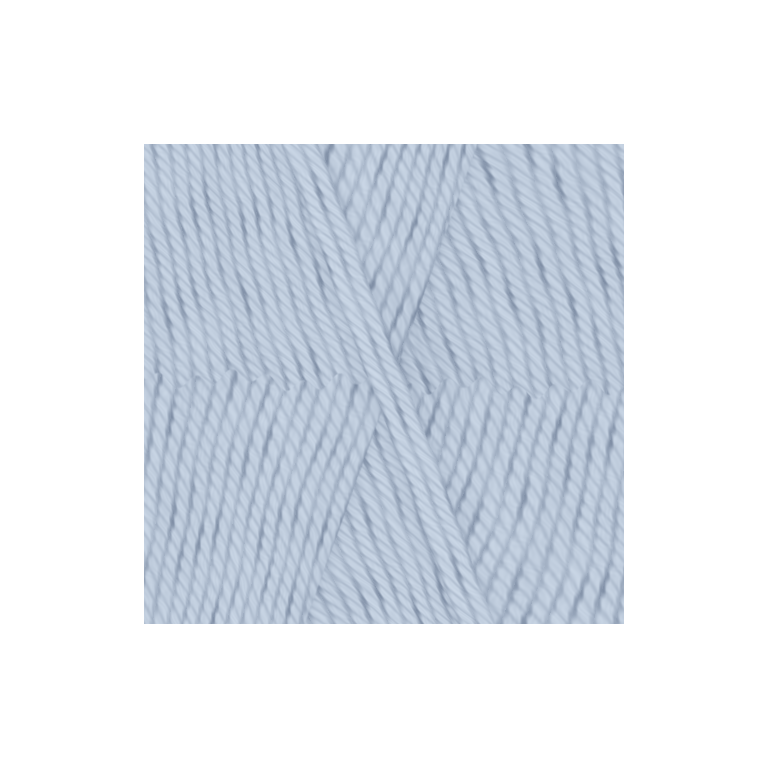
Reproduce this texture procedurally as a Shadertoy shader.

```glsl
#define PATCH_HALF 0.3125
#define PITCH 0.074
#define TWIST 0.062
#define SLANT 1.4
#define CROSS_SLOPE 0.36
#define BAND_HALF 0.074
#define FUZZ 0.055
#define PAPER vec3(1.0)
#define HOLLOW vec3(0.50, 0.56, 0.65)
#define WOOL vec3(0.79, 0.84, 0.90)

const float TAU = 6.2831853;

float hash(float n) {
    return fract(sin(n * 127.1) * 4375.85);
}

// Layered, warped sines: short fibres lying along the plies
float fibres(vec2 p) {
    float warp = 2.0 * sin(p.y * 31.0 + 3.0 * sin(p.x * 19.0));
    float coarse = sin(p.x * 103.0 + p.y * 47.0 + warp);
    float fine = sin(p.x * 241.0 + p.y * 83.0 - 1.7 * warp + 2.0 * sin(p.y * 67.0));
    return 0.5 * (coarse + fine);
}

// Brightness of parallel plied strands: p.x runs across, p.y along
float yarn(vec2 p, float seed) {
    float across = p.x / PITCH;
    float id = floor(across);
    float u = across - id - 0.5;
    float rnd = hash(id + seed);

    // Twisted plies with soft grooves
    float phase = p.y / TWIST + u * SLANT + rnd + 0.25 * sin(p.y * 11.0 + id);
    float groove = pow(0.5 + 0.5 * cos(TAU * phase), 3.0);

    // Scalloped outline and hollows that open and close along the strand
    float halfWidth = 0.47 + 0.05 * sin(TAU * phase + 3.0 * u);
    float body = smoothstep(-0.02, 0.24, halfWidth - abs(u));
    float side = id + step(0.0, u);
    float open = 0.5 + 0.5 * sin(p.y * 6.0 + TAU * hash(side + seed + 7.0))
                           * sin(p.y * 14.0 + side * 2.3);
    float gap = mix(0.26, 0.78, open * open);

    float light = 0.92 - gap * (1.0 - body) - 0.23 * groove * (0.5 + 0.5 * body);
    light -= 0.12 * u * u + 0.05 * (rnd - 0.5);
    return light + FUZZ * fibres(p + vec2(p.y * 0.3, rnd));
}

void mainImage(out vec4 fragColor, in vec2 fragCoord) {
    vec2 p = (fragCoord / iResolution.xy - 0.5) / PATCH_HALF;
    float pixel = 1.0 / (PATCH_HALF * iResolution.y);

    // Two strand directions, fanning toward upright at the sides
    float lean = mix(CROSS_SLOPE, 0.17, smoothstep(0.0, 1.1, abs(p.x)));
    float wobble = 0.007 * sin(p.y * 7.0 + p.x * 4.0) + 0.004 * sin(p.y * 17.0 - p.x * 9.0);
    float x = p.x - 0.03 + wobble;
    float falling = yarn(vec2(x + lean * p.y, p.y), 3.0);
    float rising = yarn(vec2(x - lean * p.y, p.y), 41.0);

    // Wedges above and below the crossing swap the direction
    float seam = p.y + 0.03 * p.x + 0.025 * sin(p.x * 42.0) + 0.02 * sin(p.x * 13.0);
    float wedge = abs(p.x - 0.03) - CROSS_SLOPE * abs(p.y);
    float soft = 1.5 * pixel;
    float upper = smoothstep(-soft, soft, seam);
    float outer = smoothstep(-soft, soft, wedge);
    float light = mix(rising, falling, mix(1.0 - upper, upper, outer));

    // Shadows where layers tuck under each other
    light -= 0.16 * exp(-abs(wedge) / 0.018);
    light -= 0.10 * outer * exp(-abs(seam) / 0.03) * (0.5 + 0.5 * sin(p.x * 37.0));
    vec2 hollow = (p - vec2(0.17, 0.08)) * mat2(1.0, 0.3, -0.3, 1.0) / vec2(0.10, 0.38);
    light -= 0.16 * exp(-dot(hollow, hollow)) * (0.5 + 0.5 * sin(x * 85.0 + p.y * 21.0));

    // Pair of strands laid over the crossing
    float offset = p.x + (CROSS_SLOPE + 0.01) * p.y - 0.02 + 0.5 * wobble;
    float distanceToBand = abs(offset) - BAND_HALF;
    light -= 0.20 * exp(-max(distanceToBand, 0.0) / 0.022);
    float band = yarn(vec2(offset, p.y), 87.0) + 0.03;
    light = mix(band, light, smoothstep(-soft, soft, distanceToBand));

    // Shade the wool and frame it with plain paper
    vec3 wool = mix(HOLLOW, WOOL, clamp(light, 0.0, 1.08));
    float frame = max(abs(p.x), abs(p.y)) - 1.0;
    vec3 color = mix(wool, PAPER, smoothstep(-0.5 * pixel, 0.5 * pixel, frame));
    fragColor = vec4(color, 1.0);
}
```
